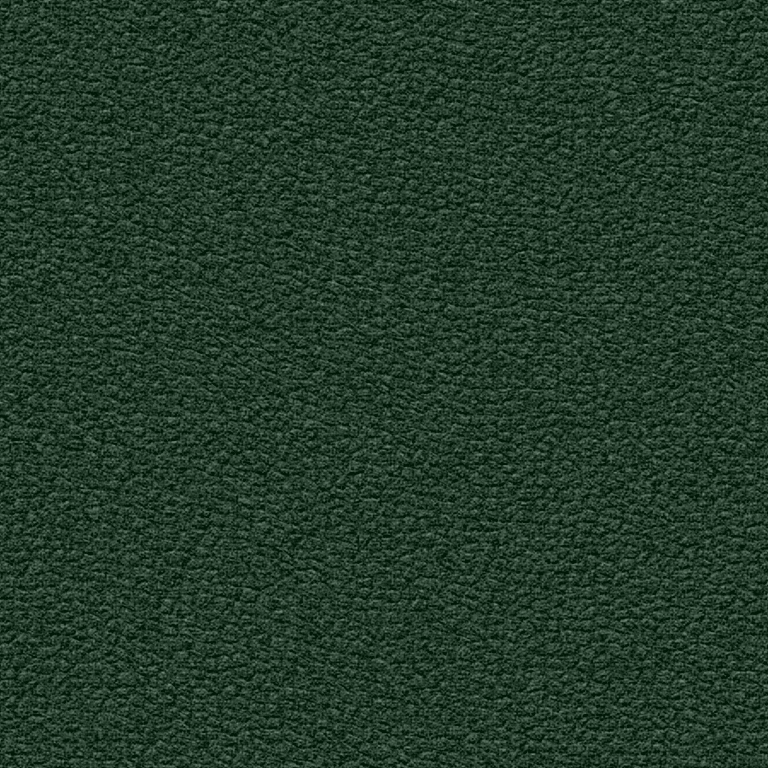
This texture is drawn by a Shadertoy shader. Its source:

```glsl
// Dark green pebbled leather with fine grain, lit from above.

vec2 hash2(vec2 cell) {
    vec3 q = fract(cell.xyx * vec3(0.1031, 0.1030, 0.0973));
    q += dot(q, q.yzx + 33.33);
    return fract((q.xx + q.yz) * q.zy);
}

// Cellular noise: zero on the borders between cells, rising inside.
float cellInterior(vec2 p) {
    vec2 base = floor(p);
    float nearest = 8.0, second = 8.0;
    for (int y = -1; y <= 1; y++)
    for (int x = -1; x <= 1; x++) {
        vec2 cell = base + vec2(x, y);
        float d = length(cell + 0.1 + 0.8 * hash2(cell) - p);
        second = min(second, max(nearest, d));
        nearest = min(nearest, d);
    }
    return second - nearest;
}

float speckle(vec2 p) {
    vec2 i = floor(p), f = smoothstep(0.0, 1.0, fract(p));
    float low = mix(hash2(i).x, hash2(i + vec2(1, 0)).x, f.x);
    float high = mix(hash2(i + vec2(0, 1)).x, hash2(i + vec2(1, 1)).x, f.x);
    return mix(low, high, f.y) - 0.5;
}

// Layered sines bend the rows of pebbles.
vec2 bend(vec2 p) {
    p += 0.014 * sin(p.yx * vec2(9.0, 7.0) + vec2(1.0, 4.0));
    p += 0.003 * sin(p.yx * vec2(31.0, 27.0) + p.xy * 9.0);
    return p + 0.0012 * sin(p.yx * vec2(170.0, 140.0) + p.xy * 40.0);
}

// Pebbles, long flat creases and fine wrinkles.
float leatherHeight(vec2 uv) {
    vec2 p = bend(uv);
    p.y += 0.15 * p.x;
    float pebble = smoothstep(0.0, 0.55, cellInterior(p * vec2(50.0, 65.0) + 5.0));
    float crease = smoothstep(0.0, 0.2, cellInterior(p * vec2(26.0, 58.0) + 70.0));
    float wrinkle = cellInterior(uv * vec2(165.0, 190.0) + 130.0);
    return 0.5 * pebble + 0.15 * crease + 0.35 * wrinkle;
}

void mainImage(out vec4 fragColor, in vec2 fragCoord) {
    vec2 uv = fragCoord / iResolution.y;

    // Upper edges catch the light, lower edges fall into shade.
    float height = leatherHeight(uv);
    float relief = height - leatherHeight(uv + vec2(-0.0006, 0.0022));

    // Tiny pores.
    float grain = 0.25 * speckle(uv * 450.0) + 0.07 * speckle(uv * 260.0 + 40.0);

    float tone = 0.142 + 0.32 * relief + 0.05 * (height - 0.52) + grain;
    fragColor = vec4(max(tone, 0.0) + vec3(0.0, 0.09, 0.025), 1.0);
}
```
